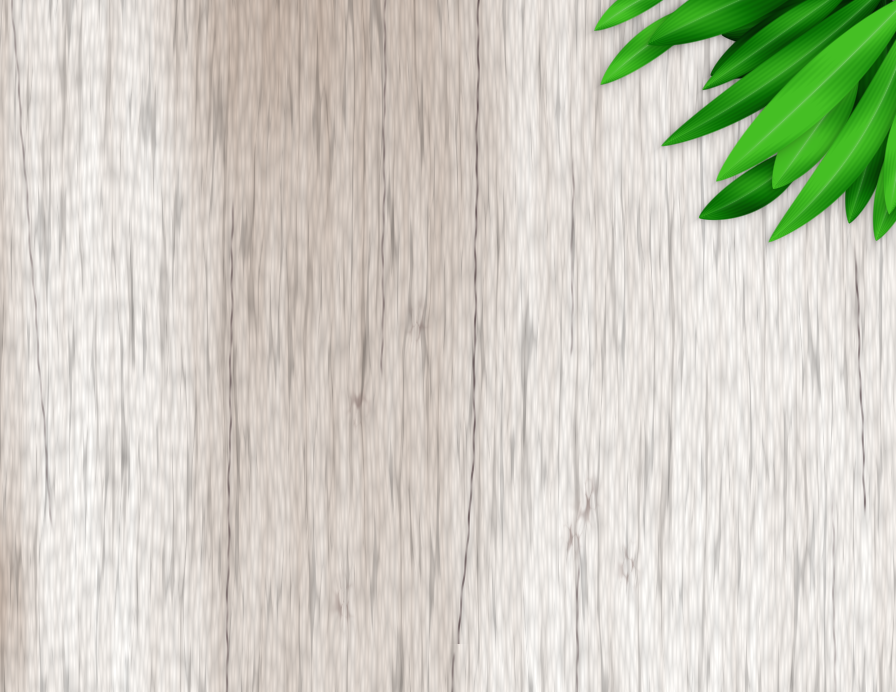
This texture is drawn by a Shadertoy shader. Its source:

```glsl
vec2 hash2(vec2 p) {
    vec3 q = fract(vec3(p.xyx) * vec3(0.1031, 0.1030, 0.0973));
    q += dot(q, q.yzx + 33.33);
    return fract((q.xx + q.yz) * q.zy);
}

float cellular(vec2 p) {
    vec2 cell = floor(p);
    float nearest = 2.0;
    for (int y = -1; y <= 1; y++)
    for (int x = -1; x <= 1; x++) {
        vec2 o = vec2(x, y);
        vec2 r = o + hash2(cell + o) - fract(p);
        nearest = min(nearest, dot(r, r));
    }
    return sqrt(nearest);
}

float band(float x, float lo, float hi, float soft) {
    return smoothstep(lo - soft, lo + soft, x) * (1.0 - smoothstep(hi - soft, hi + soft, x));
}

vec3 wood(vec2 p, float pixel) {
    // Knots, which also bend the nearby grain
    vec2 knots[6] = vec2[6](vec2(0.603, 0.530), vec2(0.518, 0.410), vec2(0.828, 0.226),
                            vec2(0.909, 0.180), vec2(0.850, 0.276), vec2(0.497, 0.130));
    vec2 g = p;
    float knot = 0.0;
    for (int i = 0; i < 6; i++) {
        vec2 q = (p - knots[i]) / vec2(0.010, 0.022);
        float fall = exp(-dot(q, q) * 0.6);
        knot += fall;
        g.x += 0.006 * fall * q.x;
    }
    g.x += 0.002 * sin(p.y * 9.0 + p.x * 7.0) + 0.0006 * sin(p.y * 31.0 + p.x * 40.0);

    // Broad planks of tone
    float tone = 0.10 + band(p.x, 0.27, 0.69, 0.09) * mix(0.42, 0.78, p.y);
    tone += 0.22 * band(p.x, 0.69, 0.95, 0.12) * smoothstep(-0.1, 0.8, p.y);
    vec2 stain = p - vec2(0.33, 0.96);
    tone += 0.28 * exp(-dot(stain, stain) * 22.0) + 0.45 * exp(-p.x * 24.0);
    vec2 corner = (p - vec2(0.0, 0.14)) / vec2(0.035, 0.12);
    tone += 0.6 * exp(-dot(corner, corner)) + 0.16 * smoothstep(0.9, 1.3, p.x) * p.y;

    // Streaks, sharp fibres, short pores and faint cross ripples
    float streak = cellular(g * vec2(30.0, 1.3));
    float fibre = cellular(g * vec2(95.0, 3.5) + 17.0);
    float pore = cellular(g * vec2(190.0, 20.0) + 41.0);
    float thread = cellular(g * vec2(120.0, 6.0) + 73.0);
    tone += 0.28 * (streak - 0.45) + 0.30 * (fibre - 0.45);
    vec3 col = mix(vec3(0.945, 0.935, 0.922), vec3(0.765, 0.710, 0.668), clamp(tone, -0.2, 1.2));
    col *= 1.0 - 0.17 * (pore - 0.45);
    col *= 1.0 - 0.15 * smoothstep(0.62, 0.82, thread) - 0.11 * smoothstep(0.68, 0.85, fibre);
    col *= 1.0 + 0.012 * sin(p.y * 170.0 + 3.0 * sin(p.x * 30.0)) * (1.0 - smoothstep(0.1, 0.8, p.x));
    float fleck = smoothstep(0.35, 0.75, cellular(g * vec2(100.0, 40.0)));
    col = mix(col, vec3(0.50, 0.42, 0.40), min(knot, 1.0) * (0.08 + 0.55 * fleck));

    // Cracks: x at low end, x at high end, low y, high y
    vec4 cracks[10] = vec4[10](
        vec4(0.684, 0.693, 0.32, 1.10), vec4(0.662, 0.684, 0.07, 0.32),
        vec4(0.650, 0.655, -0.1, 0.06), vec4(0.326, 0.337, -0.1, 0.74),
        vec4(0.552, 0.558, 0.44, 1.10), vec4(1.251, 1.236, 0.25, 0.65),
        vec4(0.832, 0.836, -0.1, 0.20), vec4(0.076, 0.010, 0.22, 1.10),
        vec4(0.826, 0.828, 0.48, 0.78), vec4(1.208, 1.203, -0.1, 0.30));
    float depth[10] = float[10](0.75, 0.75, 0.6, 0.62, 0.5, 0.65, 0.5, 0.4, 0.35, 0.3);
    float wobble = 0.0008 * sin(p.y * 37.0) + 0.0006 * sin(p.y * 113.0 + 1.0);
    for (int i = 0; i < 10; i++) {
        vec4 c = cracks[i];
        float t = clamp((p.y - c.z) / (c.w - c.z), 0.0, 1.0);
        float d = abs(p.x - mix(c.x, c.y, t) - wobble);
        float ends = smoothstep(0.0, 0.06, t) * smoothstep(1.0, 0.9, t);
        if (i < 2) ends = step(c.z, p.y) * step(p.y, c.w);
        float gaps = 0.65 + 0.35 * sin(p.y * 61.0 + float(i) * 2.0) * sin(p.y * 143.0);
        float line = 1.0 - smoothstep(0.0003, 0.0006 + 1.3 * pixel, d);
        col = mix(col, vec3(0.32, 0.25, 0.26), line * ends * gaps * depth[i]);
        col *= 1.0 - 0.10 * depth[i] * ends * exp(-d * 160.0);
    }
    return col;
}

// Pointed blade with a soft shadow, midrib and parallel veins
void leaf(inout vec3 col, vec2 p, vec4 ends, vec3 form, float pixel) {
    vec2 axis = ends.zw - ends.xy;
    float len = length(axis);
    axis /= len;
    vec2 q = p - ends.xy;
    float along = dot(q, axis);
    float t = clamp(along / len, 0.0, 1.0);
    float arch = 4.0 * t * (1.0 - t);
    float across = dot(q, vec2(-axis.y, axis.x)) - form.y * arch;
    float halfWidth = form.x * pow(arch, 0.8);
    float d = abs(across) - halfWidth + abs(along - t * len);
    float s = across / max(halfWidth, 0.001);
    float tone = form.z + 0.16 * smoothstep(-0.1, 0.1, s) - 0.16 * s * s - 0.15 * t;
    tone += 0.03 * sin(s * 30.0) + 0.13 * sin(t * 11.0 + s * 1.5 + form.x * 300.0);
    vec3 green = mix(vec3(0.01, 0.13, 0.02), vec3(0.04, 0.45, 0.02), clamp(tone * 2.0, 0.0, 1.0));
    green = mix(green, vec3(0.27, 0.75, 0.14), clamp(tone * 2.0 - 1.0, 0.0, 1.0));
    float rib = exp(-abs(across) / 0.0018) * smoothstep(0.0, 0.3, t);
    green = mix(green, vec3(0.53, 0.80, 0.48), 0.7 * rib * form.z);
    col *= 1.0 - 0.20 * exp(-max(d, 0.0) / 0.008);
    col = mix(col, green, 1.0 - smoothstep(-pixel, pixel, d));
}

void mainImage(out vec4 fragColor, in vec2 fragCoord) {
    vec2 p = fragCoord / iResolution.y;
    float pixel = 1.0 / iResolution.y;
    vec3 col = wood(p, pixel);

    // Dark fan at the heart of the bunch
    for (int i = 0; i < 9; i++) {
        float a = 3.2 + 0.19 * float(i);
        vec2 base = vec2(1.28, 1.01);
        vec2 tip = base + vec2(cos(a), sin(a)) * (0.26 + 0.02 * sin(float(i) * 4.0));
        leaf(col, p, vec4(tip, base), vec3(0.042, 0.0, 0.25), pixel);
    }

    // Outer blades, back to front: tip and base, then width, bend and tone
    vec4 blades[12] = vec4[12](
        vec4(1.010, 0.685, 1.170, 0.790), vec4(1.227, 0.677, 1.280, 0.850),
        vec4(0.859, 0.956, 0.990, 1.030), vec4(0.868, 0.878, 1.030, 0.995),
        vec4(0.936, 0.936, 1.190, 1.050), vec4(1.015, 0.870, 1.240, 1.030),
        vec4(1.117, 0.727, 1.240, 0.900), vec4(1.111, 0.650, 1.320, 0.980),
        vec4(1.266, 0.652, 1.340, 0.860), vec4(1.285, 0.690, 1.320, 0.880),
        vec4(0.956, 0.789, 1.290, 1.030), vec4(1.035, 0.738, 1.320, 1.010));
    vec3 forms[12] = vec3[12](
        vec3(0.028, -0.010, 0.55), vec3(0.024, 0.0, 0.55), vec3(0.018, 0.006, 0.95),
        vec3(0.022, 0.006, 0.90), vec3(0.036, 0.004, 0.65), vec3(0.022, 0.0, 0.60),
        vec3(0.034, 0.0, 1.0), vec3(0.030, -0.032, 0.90), vec3(0.028, 0.0, 0.80),
        vec3(0.022, 0.0, 0.95), vec3(0.028, -0.016, 0.65), vec3(0.036, -0.004, 1.05));
    for (int i = 0; i < 12; i++) leaf(col, p, blades[i], forms[i], pixel);

    fragColor = vec4(col, 1.0);
}
```
